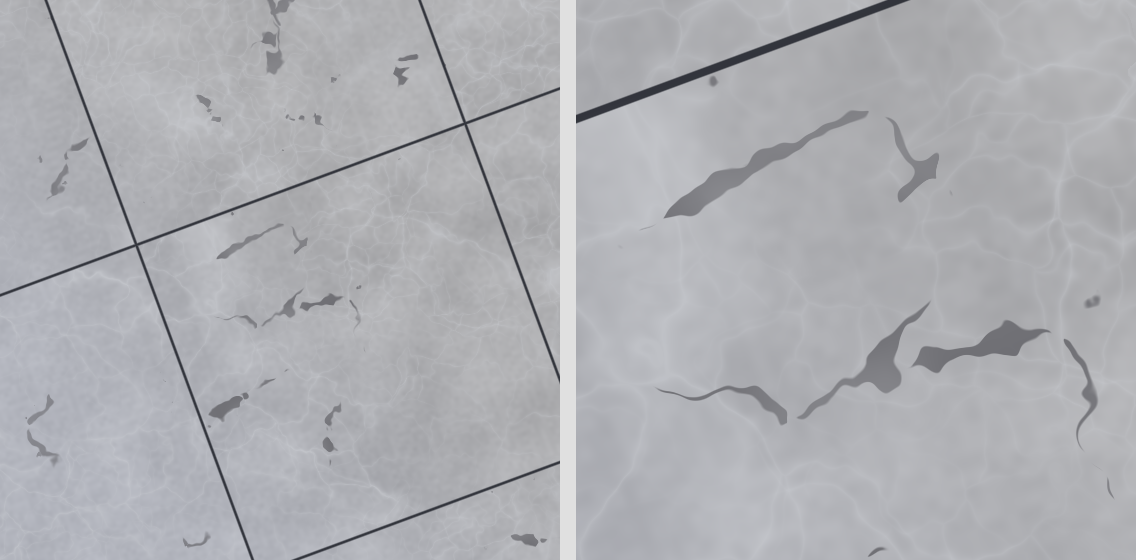
Left, the full canvas; right, a detail of the centre.
Reproduce this texture procedurally as a WebGL 2 fragment shader.

```glsl
#version 300 es
precision highp float;

uniform vec2 u_resolution;
out vec4 fragColor;

const float TILE_SIZE = 0.626;
const float TILE_ANGLE = 0.354;
const vec2 TILE_CORNER = vec2(0.2435, 0.5625);
const float JOINT_HALF_WIDTH = 0.0038;
const int CRACKS_PER_TILE = 5;

const vec3 STONE_WARM = vec3(0.682, 0.683, 0.692);
const vec3 STONE_COOL = vec3(0.688, 0.698, 0.732);
const vec3 VEIN_LIGHT = vec3(0.79, 0.80, 0.82);
const vec3 CRACK_GREY = vec3(0.43, 0.43, 0.45);
const vec3 JOINT_DARK = vec3(0.17, 0.18, 0.21);

float hash(vec2 p) {
  return fract(sin(dot(p, vec2(127.1, 311.7))) * 43758.5453);
}

vec2 hash2(vec2 p) {
  return vec2(hash(p), hash(p + 19.7));
}

vec2 rotate(vec2 p, float a) {
  float c = cos(a), s = sin(a);
  return vec2(c * p.x - s * p.y, s * p.x + c * p.y);
}

float noise(vec2 p) {
  vec2 i = floor(p), f = fract(p);
  f = f * f * (3.0 - 2.0 * f);
  float low = mix(hash(i), hash(i + vec2(1, 0)), f.x);
  float high = mix(hash(i + vec2(0, 1)), hash(i + vec2(1, 1)), f.x);
  return mix(low, high, f.y);
}

float fbm(vec2 p) {
  float sum = 0.0, amp = 0.533;
  for (int i = 0; i < 4; i++) {
    sum += amp * noise(p);
    p = rotate(p, 0.6) * 2.03 + 7.3;
    amp *= 0.5;
  }
  return sum;
}

vec2 warp(vec2 p, float scale, float amount) {
  return p + amount * (vec2(fbm(p * scale), fbm(p * scale + 31.4)) - 0.5);
}

// Gap between the two nearest cell points, zero on cell borders
float cellEdge(vec2 p) {
  vec2 i = floor(p);
  float first = 9.0, second = 9.0;
  for (int y = -1; y <= 1; y++)
    for (int x = -1; x <= 1; x++) {
      vec2 cell = i + vec2(x, y);
      float d = length(cell + hash2(cell) - p);
      second = min(second, max(first, d));
      first = min(first, d);
    }
  return second - first;
}

// Fine pale web, fading in and out across the stone
float web(vec2 p, float scale, float sharpness) {
  float fade = smoothstep(0.32, 0.68, fbm(p * 3.5 + scale));
  return fade * exp(-sharpness * cellEdge(p * scale));
}

// Long pale streaks along one direction
float streaks(vec2 p, float angle) {
  vec2 q = rotate(p, angle) * vec2(1.3, 6.0);
  float ridge = 1.0 - abs(2.0 * noise(q) - 1.0);
  return pow(ridge, 14.0) * smoothstep(0.3, 0.7, noise(p * 5.0 + angle));
}

// One broken dark arm running from start
float crackArm(vec2 p, vec2 start, float angle, float len, float seed, float aa) {
  vec2 q = rotate(p - start, -angle);
  float t = q.x / len;
  float taper = smoothstep(-0.04, 0.08, t) * (1.0 - smoothstep(0.4, 1.0, t));
  float swell = noise(vec2(t * 6.0, seed));
  float width = taper * (0.026 * swell * swell + 0.003) - 0.006 * noise(p * 45.0);
  return smoothstep(0.0, aa, width) * (1.0 - smoothstep(width - aa, width + aa, abs(q.y)));
}

// Forked cracks scattered over one tile
float cracks(vec2 p, vec2 id, float aa) {
  float mask = 0.0;
  for (int i = 0; i < CRACKS_PER_TILE; i++) {
    vec2 key = id * 7.0 + float(i) * 3.1 + 2.0;
    vec2 start = 0.08 + 0.84 * hash2(key);
    float angle = 6.283 * hash(key + 5.3);
    float len = mix(0.1, 0.32, hash(key + 8.9));
    float turn = mix(1.7, 2.8, hash(key + 4.4));
    mask = max(mask, crackArm(p, start, angle, len, key.x, aa));
    mask = max(mask, crackArm(p, start, angle + turn, len * 0.7, key.y + 40.0, aa));
  }
  return mask;
}

void main() {
  vec2 uv = gl_FragCoord.xy / u_resolution.y;
  vec2 grid = rotate(uv - TILE_CORNER, -TILE_ANGLE) / TILE_SIZE;
  vec2 id = floor(grid), local = fract(grid);
  float aa = 1.0 / (u_resolution.y * TILE_SIZE);
  vec2 stone = local + 23.0 * hash2(id + 3.0);

  // Clouded ground, cooler towards the lower left
  float cool = smoothstep(1.35, 0.25 + 0.0, 0.0) + 1.0 - smoothstep(0.25, 1.35, uv.x + uv.y);
  vec3 color = mix(STONE_WARM, STONE_COOL, clamp(cool, 0.0, 1.0));
  color += 0.10 * (fbm(stone * 7.0) - 0.5) + 0.03 * (noise(stone * 75.0) - 0.5);
  color += 0.012 * (hash(id + 6.0) - 0.5);

  // Pale veins
  vec2 bent = warp(stone, 8.0, 0.16);
  float veins = 0.36 * web(bent, 7.0, 16.0) + 0.30 * web(bent + 4.0, 15.0, 11.0);
  veins += 0.34 * streaks(bent, 0.75) + 0.30 * streaks(bent + 9.0, -0.95);
  color = mix(color, VEIN_LIGHT, min(veins, 0.6));

  // Dark cracks and small flecks
  vec2 jagged = local + warp(stone, 9.0, 0.13) - stone;
  float fleck = smoothstep(0.80, 0.86, fbm(stone * 22.0)) * smoothstep(0.4, 0.6, noise(stone * 4.0));
  float dark = max(cracks(jagged, id, aa * 1.4), fleck);
  color = mix(color, CRACK_GREY, dark * mix(0.55, 1.0, noise(stone * 14.0)));

  // Joints between tiles
  vec2 border = 0.5 - abs(local - 0.5);
  float joint = 1.0 - smoothstep(JOINT_HALF_WIDTH - aa, JOINT_HALF_WIDTH + aa, min(border.x, border.y));
  fragColor = vec4(mix(color, JOINT_DARK, 0.95 * joint), 1.0);
}
```
